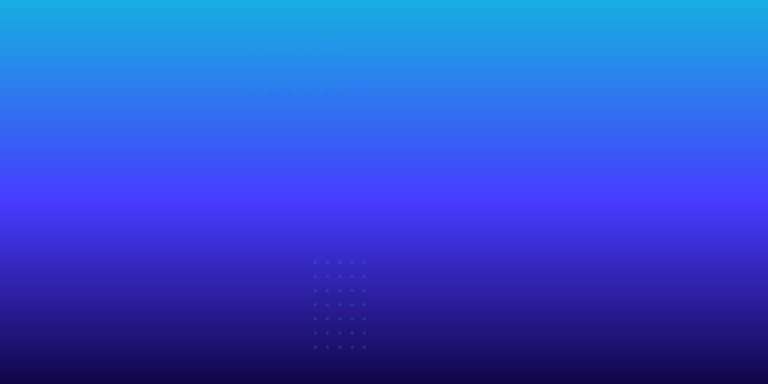
Give the GLSL for this background, as a WebGL 2 fragment shader.

```glsl
#version 300 es
precision highp float;

uniform vec2 u_resolution;
out vec4 outColor;

#define TOP_COLOR vec3(0.090, 0.685, 0.880)
#define MIDDLE_COLOR vec3(0.280, 0.230, 1.000)
#define BOTTOM_COLOR vec3(0.070, 0.020, 0.280)
#define DOT_COLOR vec3(0.100, 0.650, 0.680)
#define MIDDLE_HEIGHT 0.472
#define DOT_RADIUS 0.0043
#define UPPER_OPACITY 0.32
#define LOWER_OPACITY 0.22

// Three-stop vertical gradient
vec3 backdrop(float height) {
    vec3 lower = mix(BOTTOM_COLOR, MIDDLE_COLOR, height / MIDDLE_HEIGHT);
    vec3 upper = mix(MIDDLE_COLOR, TOP_COLOR, (height - MIDDLE_HEIGHT) / (1.0 - MIDDLE_HEIGHT));
    return height < MIDDLE_HEIGHT ? lower : upper;
}

// Coverage of a finite dot lattice whose lower-left dot sits at start
float dotGrid(vec2 p, vec2 start, vec2 spacing, vec2 count, float pixel) {
    vec2 cell = clamp(round((p - start) / spacing), vec2(0.0), count - 1.0);
    float edge = length(p - start - cell * spacing) - DOT_RADIUS;
    return 1.0 - smoothstep(-0.5 * pixel, 0.5 * pixel, edge);
}

void main() {
    // Canvas height is one unit
    vec2 p = gl_FragCoord.xy / u_resolution.y;
    float pixel = 1.0 / u_resolution.y;
    vec3 color = backdrop(p.y);

    // Faint dot panels
    float upperDots = dotGrid(p, vec2(0.655, 0.770), vec2(0.0369, 0.0324), vec2(7.0, 5.0), pixel);
    float lowerDots = dotGrid(p, vec2(0.821, 0.096), vec2(0.0320, 0.0368), vec2(5.0, 7.0), pixel);
    color = mix(color, DOT_COLOR, upperDots * UPPER_OPACITY);
    color = mix(color, DOT_COLOR, lowerDots * LOWER_OPACITY);

    outColor = vec4(color, 1.0);
}
```
